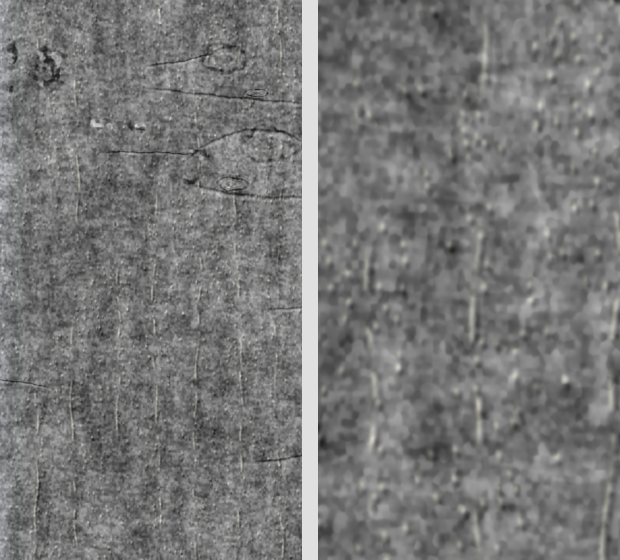
Left, the full canvas; right, a detail of the centre.
A WebGL 1 fragment shader for this texture:

```glsl
precision highp float;
// Grey tree bark: layered cellular noise gives mottling, weave and grain;
// pale flecks gather along upright seams, while knots, creases and rough
// scars are shaded on top with distance functions.
uniform vec2 u_resolution;

vec2 hash2(vec2 p) {
  vec3 q = fract(p.xyx * vec3(0.1031, 0.1030, 0.0973));
  q += dot(q, q.yzx + 33.33);
  return fract((q.xx + q.yz) * q.zy);
}

// Soft cellular noise: random cell tones blended by distance, 0 to 1.
float cells(vec2 p) {
  vec2 id = floor(p), f = p - id;
  float sum = 0.0, total = 0.0;
  for (int j = -1; j <= 1; j++)
    for (int i = -1; i <= 1; i++) {
      vec2 o = vec2(float(i), float(j));
      vec2 h = hash2(id + o + 17.0);
      vec2 d = o + 0.15 + 0.7 * h - f;
      float w = exp(-4.0 * dot(d, d));
      sum += w * hash2(id + o + 71.0).y;
      total += w;
    }
  return sum / total;
}

// Small upright flecks, denser in some columns; dark on the lower side.
float flecks(vec2 p) {
  vec2 g = p * vec2(85.0, 105.0), id = floor(g);
  float tone = 0.0;
  for (int j = -1; j <= 1; j++)
    for (int i = -1; i <= 1; i++) {
      vec2 c = id + vec2(float(i), float(j));
      vec2 h = hash2(c + 5.0);
      vec2 d = (g - c - 0.2 - 0.6 * h) / vec2(0.17, 0.27);
      vec2 shade = d + vec2(-1.0, 1.3);
      float column = hash2(vec2(c.x, floor(c.y / 14.0)) + 31.0).x;
      float present = step(hash2(c + 90.0).x, 0.06 + 0.4 * column * column);
      tone += present * (exp(-dot(d, d)) - 0.7 * exp(-dot(shade, shade)));
    }
  return tone;
}

// Dark bowed line from a to b with a pale lip beneath it.
float crease(vec2 p, vec2 a, vec2 b, float bow, float width) {
  float t = (p.x - a.x) / (b.x - a.x);
  float y = p.y - mix(a.y, b.y, t) - bow * 4.0 * t * (1.0 - t);
  y += 0.0009 * sin(p.x * 90.0 + a.y * 40.0) + 0.0004 * sin(p.x * 310.0);
  float ends = smoothstep(0.0, 0.25, t) * smoothstep(1.0, 0.8, t);
  float lip = y / width + 2.4;
  return ends * (0.08 * exp(-0.5 * lip * lip) - 0.2 * exp(-y * y / (width * width)));
}

// Eye-shaped knot: dark rim and core, wrinkles fading outward.
float knot(vec2 p, vec2 c, vec2 r, float rough) {
  float d = length((p - c) / r) + 0.4 * (rough - 0.5);
  float rim = exp(-30.0 * (d - 1.0) * (d - 1.0)) * (0.4 + 1.2 * rough);
  float core = smoothstep(0.5, 0.15, d);
  float rings = sin(d * 17.0) * smoothstep(2.2, 0.8, d);
  return 0.035 * rings - 0.16 * rim - 0.09 * core + 0.06 * smoothstep(1.7, 0.6, d);
}

// Broken patch of crumbled bark.
float scar(vec2 p, vec2 c, vec2 r, float rough, float crumbs) {
  float mask = smoothstep(1.1, 0.5, length((p - c) / r) + 1.8 * (rough - 0.5));
  return mask * (0.6 * crumbs - 0.36);
}

void main() {
  vec2 p = gl_FragCoord.xy / u_resolution.y;
  float side = p.x * u_resolution.y / u_resolution.x;
  vec2 q = p + 0.004 * vec2(sin(p.y * 23.0 + 2.0 * sin(p.x * 19.0)), sin(p.x * 31.0 + p.y * 9.0));
  float rough = cells(p * vec2(75.0, 85.0));
  float crumbs = cells(p * vec2(130.0, 150.0));

  // Mottled bark skin
  float tone = 0.444;
  tone += 0.10 * (cells(q * vec2(13.0, 8.0)) - 0.5);
  tone += 0.13 * (cells(q * vec2(33.0, 50.0) + 9.0) - 0.5);
  tone += 0.13 * (cells(q * vec2(80.0, 12.0) + 40.0) - 0.5);
  tone += 0.13 * (cells(q * vec2(65.0, 180.0)) - 0.5);
  tone += 0.12 * (cells(q * vec2(160.0, 90.0) + 70.0) - 0.5);
  tone += 0.20 * (cells(p * vec2(270.0, 235.0)) - 0.5);

  // Rounded trunk: paler flanks and top, darker lower middle
  tone += 0.08 * smoothstep(0.05, 0.0, side) + 0.025 * smoothstep(0.6, 0.95, side);
  tone += 0.015 * smoothstep(0.4, 0.9, p.y);
  tone -= 0.035 * exp(-14.0 * (side - 0.5) * (side - 0.5) - 9.0 * (p.y - 0.25) * (p.y - 0.25));

  // Flecks and wandering upright seams
  float fleck = flecks(q);
  for (int i = 0; i < 7; i++) {
    float k = float(i);
    float x = 0.06 + 0.073 * k + 0.006 * sin(p.y * 8.0 + k * 2.4) + 0.002 * sin(p.y * 57.0 + k);
    float d = (p.x - x) / 0.0018;
    float broken = smoothstep(0.4, 0.7, cells(vec2(k * 7.0, p.y * 65.0)));
    float run = smoothstep(0.35, 0.6, cells(vec2(k * 5.0 + 50.0, p.y * 6.0)));
    fleck += broken * run * (exp(-d * d) - 0.5 * exp(-(d - 2.0) * (d - 2.0)));
  }
  tone += 0.17 * fleck;

  // Knots with the folds around them
  tone += knot(p, vec2(0.402, 0.895), vec2(0.041, 0.024), rough);
  tone += knot(p, vec2(0.458, 0.834), vec2(0.019, 0.007), rough);
  tone += knot(p, vec2(0.480, 0.742), vec2(0.044, 0.030), rough);
  tone += knot(p, vec2(0.415, 0.671), vec2(0.027, 0.012), rough);
  tone += crease(p, vec2(0.23, 0.848), vec2(0.56, 0.815), -0.003, 0.0020);
  tone += crease(p, vec2(0.25, 0.882), vec2(0.39, 0.907), -0.004, 0.0016);
  tone += crease(p, vec2(0.315, 0.700), vec2(0.57, 0.730), 0.053, 0.0026);
  tone += crease(p, vec2(0.30, 0.684), vec2(0.60, 0.655), -0.019, 0.0026);
  tone += crease(p, vec2(0.17, 0.728), vec2(0.36, 0.724), 0.002, 0.0014);

  // Short creases at the flanks
  tone += crease(p, vec2(0.47, 0.446), vec2(0.60, 0.452), 0.002, 0.0018);
  tone += crease(p, vec2(0.44, 0.173), vec2(0.60, 0.197), -0.002, 0.0020);
  tone += crease(p, vec2(-0.05, 0.330), vec2(0.10, 0.308), 0.0, 0.0013);

  // Crumbled scars
  tone += scar(p, vec2(0.092, 0.885), vec2(0.026, 0.044), rough, crumbs);
  tone += scar(p, vec2(0.020, 0.895), vec2(0.009, 0.040), rough, crumbs);
  tone += scar(p, vec2(0.225, 0.782), vec2(0.075, 0.012), rough, crumbs);
  tone += scar(p, vec2(0.355, 0.722), vec2(0.028, 0.014), rough, crumbs);
  tone += scar(p, vec2(0.342, 0.679), vec2(0.013, 0.009), rough, crumbs);

  // Near-neutral grey, cool on the left flank, warm on the flecks
  vec3 tint = vec3(0.993, 1.0, 0.992) + vec3(-0.01, 0.0, 0.03) * smoothstep(0.1, 0.0, side);
  tint += vec3(0.02, 0.005, -0.04) * clamp(fleck, 0.0, 1.0);
  gl_FragColor = vec4(clamp(tone, 0.14, 0.82) * tint, 1.0);
}
```
